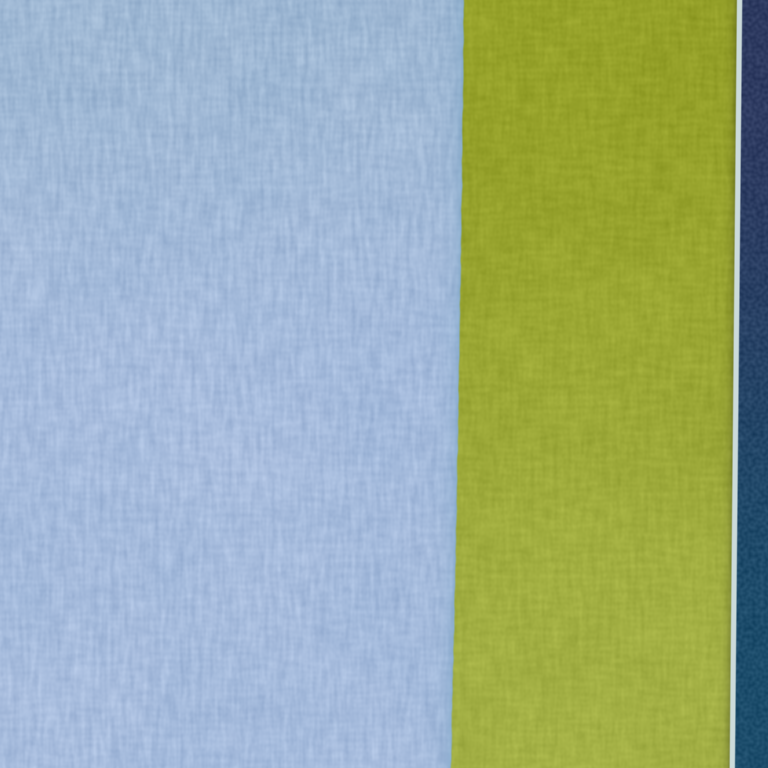
Write a Shadertoy shader that draws this texture.

```glsl
// Woven cloth in pale blue and lime panels, with a thin white edge beside a navy strip.

const vec3 BLUE_TOP = vec3(0.62, 0.72, 0.83);
const vec3 BLUE_LOW = vec3(0.65, 0.735, 0.865);
const vec3 LIME_TOP = vec3(0.585, 0.63, 0.16);
const vec3 LIME_LOW = vec3(0.64, 0.69, 0.27);
const vec3 NAVY_TOP = vec3(0.18, 0.23, 0.38);
const vec3 NAVY_LOW = vec3(0.11, 0.30, 0.42);
const vec3 SEAM_TINT = vec3(0.47, 0.64, 0.77);
const vec3 TRIM = vec3(0.80, 0.86, 0.86);

// Unit gradient from an integer hash of the lattice cell
vec2 cellGradient(vec2 cell) {
    uvec2 q = uvec2(ivec2(cell) + 4096);
    uint h = q.x * 1597334677u ^ q.y * 3812015801u;
    h = (h ^ (h >> 15)) * 2246822519u;
    h ^= h >> 13;
    float angle = float(h & 65535u) * 6.28319 / 65536.0;
    return vec2(cos(angle), sin(angle));
}

float gradientNoise(vec2 p) {
    vec2 cell = floor(p);
    vec2 f = p - cell;
    vec2 u = f * f * f * (f * (f * 6.0 - 15.0) + 10.0);
    float a = dot(cellGradient(cell), f);
    float b = dot(cellGradient(cell + vec2(1, 0)), f - vec2(1, 0));
    float c = dot(cellGradient(cell + vec2(0, 1)), f - vec2(0, 1));
    float d = dot(cellGradient(cell + vec2(1, 1)), f - vec2(1, 1));
    return mix(mix(a, b, u.x), mix(c, d, u.x), u.y);
}

// Soft blotches summed over halving scales
float mottle(vec2 p, float frequency) {
    float sum = 0.0;
    float amplitude = 0.5;
    for (int octave = 0; octave < 4; octave++) {
        sum += amplitude * gradientNoise(p * frequency + float(octave) * 17.3);
        frequency *= 2.1;
        amplitude *= 0.6;
    }
    return sum;
}

// Long upright threads crossed by shorter level ones
float weave(vec2 p, float upright, float level) {
    float warp = gradientNoise(p * vec2(125.0, 20.0))
               + 0.8 * gradientNoise(p * vec2(210.0, 42.0) + 31.7);
    float weft = gradientNoise(p * vec2(34.0, 150.0) + 73.1);
    float grain = gradientNoise(p * vec2(230.0, 190.0) + 11.9);
    return upright * warp + level * weft + 0.5 * level * grain;
}

// Coverage to the right of a line; distance is positive there
float rightOf(float distance, float softness) {
    return smoothstep(-softness, softness, distance);
}

vec3 blueCloth(vec2 p, float seamDistance) {
    vec3 color = mix(BLUE_LOW, BLUE_TOP, smoothstep(0.45, 1.0, p.y));
    color += vec3(0.045, 0.03, 0.022) * mottle(p, 5.0);
    color += vec3(1.0, 0.88, 0.7) * weave(p, 0.055, 0.036);
    float seamShade = 0.35 * exp(seamDistance / 0.014) + 0.35 * exp(seamDistance / 0.003);
    return mix(color, SEAM_TINT, seamShade);
}

vec3 limeCloth(vec2 p, float trimDistance) {
    vec3 color = mix(LIME_LOW, LIME_TOP, smoothstep(0.0, 0.95, p.y));
    color += vec3(0.03, 0.03, 0.025) * mottle(p + 9.0, 6.0);
    color += vec3(1.0, 0.95, 0.8) * weave(p + 5.0, 0.032, 0.036);
    float foldShade = 0.24 * exp(trimDistance / 0.005);
    return color * (1.0 - foldShade);
}

vec3 navyStrip(vec2 p) {
    vec3 color = mix(NAVY_LOW, NAVY_TOP, smoothstep(0.1, 0.9, p.y));
    return color + 0.07 * gradientNoise(p * 190.0) + 0.03 * mottle(p, 30.0);
}

void mainImage(out vec4 fragColor, in vec2 fragCoord) {
    vec2 p = fragCoord / iResolution.xy;
    float pixel = 1.0 / iResolution.x;
    float drop = 1.0 - p.y;

    // Leaning boundaries between the panels
    float seam = p.x - (0.604 - 0.009 * drop - 0.008 * drop * drop);
    seam += 0.0012 * gradientNoise(vec2(2.5, p.y * 60.0));
    float trimLeft = p.x - (0.9595 - 0.0095 * drop);
    float trimRight = trimLeft - 0.0070;

    // Panels from left to right
    vec3 color = mix(blueCloth(p, min(seam, 0.0)),
                     limeCloth(p, min(trimLeft, 0.0)),
                     rightOf(seam, max(pixel, 0.0016)));
    color = mix(color, TRIM, rightOf(trimLeft, max(pixel, 0.0014)));
    color = mix(color, navyStrip(p), rightOf(trimRight, max(pixel, 0.0014)));

    fragColor = vec4(clamp(color, 0.0, 1.0), 1.0);
}
```
